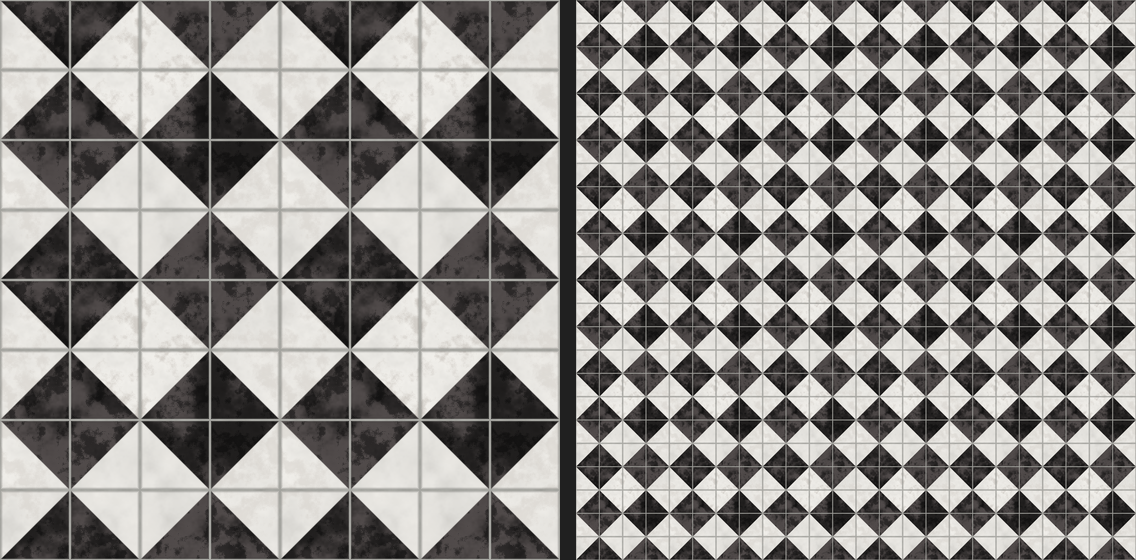
Left, the tile; right, the same tile 3 across and 3 down.
This pattern is drawn by a Shadertoy shader. Its source:

```glsl
// Checkered floor of square tiles, each split corner to corner into a dark and a pale half.
// Four halves meet as diamonds; wrapped fractal noise adds stains, and thin grey grout
// covers the tile joints. Stains and tones repeat every REPEAT tiles, so the canvas tiles.

#define TILES 8.0            // tiles across and down
#define REPEAT 4.0           // tiles before the wear repeats
#define GROUT_WIDTH 0.036    // joint width, in tiles
#define JOINT_SHADE 0.16     // darkening beside the joints
#define TONE_JITTER 0.10     // tone change from tile to tile
#define CHARCOAL vec3(0.125, 0.118, 0.116)
#define UMBER vec3(0.315, 0.292, 0.290)
#define IVORY vec3(0.915, 0.908, 0.890)
#define STAIN vec3(0.775, 0.755, 0.730)
#define GROUT vec3(0.650, 0.650, 0.630)

// Integer hash of a lattice point, 0 to 1
float hash(vec2 cell, float seed) {
    uvec3 k = uvec3(cell, seed) * uvec3(1597334673u, 3812015801u, 2798796415u);
    uint n = (k.x ^ k.y ^ k.z) * 1597334673u;
    n = (n ^ (n >> 15)) * 2246822519u;
    n ^= n >> 13;
    return float(n >> 8) / 16777216.0;
}

// Value noise on a lattice that wraps after a whole number of cells
float wrappedNoise(vec2 p, float period, float seed) {
    vec2 cell = floor(p);
    vec2 f = p - cell;
    f = f * f * (3.0 - 2.0 * f);
    vec2 a = mod(cell, period);
    vec2 b = mod(cell + 1.0, period);
    return mix(mix(hash(a, seed), hash(vec2(b.x, a.y), seed), f.x),
               mix(hash(vec2(a.x, b.y), seed), hash(b, seed), f.x), f.y);
}

// Fractal sum; frequency is a whole number of cells per tile
float fbm(vec2 p, float frequency, float seed) {
    float sum = 0.0, weight = 0.5, total = 0.0;
    for (int i = 0; i < 5; i++) {
        vec2 shift = vec2(0.37, 0.71) * float(i);
        sum += weight * wrappedNoise(p * frequency + shift, REPEAT * frequency, seed + float(i));
        total += weight;
        weight *= 0.6;
        frequency *= 2.0;
    }
    return sum / total;
}

// Charcoal stone with umber clouds and black flecks; warmth is 0 to 1
vec3 darkStone(vec2 p, float warmth, float jitter) {
    float cloud = fbm(p, 2.0, 11.0);
    float grain = fbm(p, 7.0, 23.0);
    float body = smoothstep(0.32, 0.72, cloud + 0.22 * (warmth - 0.4) + jitter);
    float flecks = smoothstep(0.47, 0.62, 0.65 * grain + 0.35 * fbm(p, 3.0, 37.0));
    vec3 color = mix(CHARCOAL, UMBER, body) * (1.0 - 0.5 * flecks);
    return color + 0.05 * (grain - 0.4);
}

// Ivory stone with soft blotches and worn stains; wear is 0 to 1
vec3 paleStone(vec2 p, float wear, float jitter) {
    float cloud = fbm(p, 2.0, 51.0);
    float grain = fbm(p, 6.0, 67.0);
    float stains = smoothstep(0.46, 0.66, 0.5 * cloud + 0.5 * grain);
    vec3 color = IVORY + 0.16 * (cloud - 0.5) + 0.2 * jitter;
    color += 0.035 * (wear - 0.5);
    color = mix(color, STAIN, stains * mix(0.15, 0.75, wear));
    return color + 0.05 * (grain - 0.5);
}

void mainImage(out vec4 fragColor, in vec2 fragCoord) {
    vec2 p = fragCoord / iResolution.xy * TILES;
    float pixel = TILES / min(iResolution.x, iResolution.y);

    // Dark diamonds two tiles wide; pale ones fill the gaps
    vec2 local = abs(mod(p + vec2(0.0, 1.0), 2.0) - 1.0);
    float diamond = (local.x + local.y - 1.0) * 0.7071;
    vec2 darkId = floor((p + vec2(0.0, 1.0)) / 2.0);
    vec2 paleId = mod(floor((p + vec2(1.0, 0.0)) / 2.0), 2.0);

    // Tone alternates between diamonds and drifts a little from tile to tile
    float warmth = mod(darkId.x + darkId.y, 2.0);
    float wear = 0.5 + paleId.x * (paleId.y - 0.5);
    float jitter = TONE_JITTER * (hash(mod(floor(p), REPEAT), 5.0) - 0.5);

    vec3 color = mix(darkStone(p, warmth, jitter), paleStone(p, wear, jitter),
                     smoothstep(-0.7 * pixel, 0.7 * pixel, diamond));

    // Joints: soft shade on the tile rim, then grout
    vec2 toJoint = 0.5 - abs(fract(p) - 0.5);
    float joint = min(toJoint.x, toJoint.y) - 0.5 * GROUT_WIDTH;
    color *= 1.0 - JOINT_SHADE * (1.0 - smoothstep(0.0, 0.03, joint));
    vec3 grout = GROUT + 0.08 * (fbm(p, 8.0, 83.0) - 0.5);
    color = mix(grout, color, smoothstep(-0.7 * pixel, 0.7 * pixel, joint));

    fragColor = vec4(clamp(color, 0.0, 1.0), 1.0);
}
```
